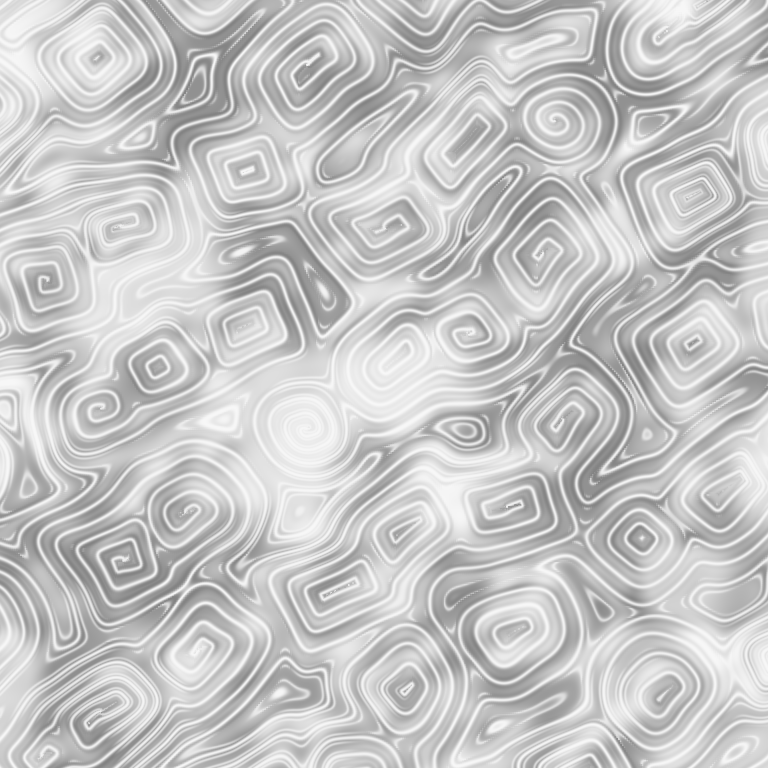
Write a Shadertoy shader that draws this pattern.

```glsl
// Pale contour lines coiling around rows of rounded boxes on soft grey.
// A smooth minimum of box distances gives the height; adding whole turns of
// angle around each centre opens its closed rings into spirals.

#define SPACING 0.0188      // distance between contour lines
#define LINE_WIDTH 0.0024   // soft half width of a line
#define FLOW_ANGLE 0.56     // direction of the rows
#define CELL vec2(0.148, 0.186)
#define JITTER vec2(0.62, 0.45)
#define BLEND 110.0         // sharpness of the smooth minimum
#define WARP 0.025          // bending of the contours
#define DARK 0.57
#define LIGHT 0.97
#define LINE_TONE 0.97
#define RIM 0.06            // darkening along both sides of a line

const float TAU = 6.2831853;

float hash(vec2 p) {
    vec3 v = fract(vec3(p.xyx) * 0.1031);
    v += dot(v, v.yzx + 33.33);
    return fract((v.x + v.y) * v.z);
}

float noise(vec2 p) {
    vec2 i = floor(p), f = fract(p);
    f = f * f * (3.0 - 2.0 * f);
    float low = mix(hash(i), hash(i + vec2(1, 0)), f.x);
    float high = mix(hash(i + vec2(0, 1)), hash(i + vec2(1, 1)), f.x);
    return mix(low, high, f.y);
}

mat2 rotation(float a) {
    float c = cos(a), s = sin(a);
    return mat2(c, -s, s, c);
}

// Distance from a short core, with the rings shaped between circle and box
float roundedBox(vec2 p, float core, float power) {
    p = abs(p);
    p.x = max(p.x - core, 0.0);
    p = pow(p + 1e-4, vec2(power));
    return pow(p.x + p.y, 1.0 / power);
}

// Returns the height and the summed spiral turns
vec2 terrain(vec2 q) {
    float weight = 0.0, turns = 0.0;
    for (int j = -5; j <= 5; j++) {
        for (int i = -7; i <= 6; i++) {
            vec2 id = vec2(i, j);
            vec2 rnd = vec2(hash(id + 17.3), hash(id + 61.7));
            vec2 centre = id + JITTER * (rnd - 0.5);
            centre.x += 0.5 * mod(id.y, 2.0);
            vec2 d = rotation(0.6 * (rnd.y - 0.5)) * (q - centre * CELL);

            float core = 0.022 * hash(id + 93.1);
            float power = mix(2.2, 6.0, hash(id + 29.9));
            float size = 0.025 * (hash(id + 47.2) - 0.5);
            weight += exp(-BLEND * (roundedBox(d, core, power) - size));

            float spin = floor(3.0 * hash(id + 75.4)) - 1.0;
            turns += spin * atan(d.y, d.x + 1e-6) / TAU;
        }
    }
    return vec2(-log(weight) / BLEND, turns);
}

void mainImage(out vec4 fragColor, in vec2 fragCoord) {
    vec2 p = fragCoord / iResolution.y;
    vec2 q = rotation(FLOW_ANGLE) * (p - 0.5);

    // Bend the plane, then turn height into a line phase
    vec2 bend = vec2(noise(p * 8.0 + 3.1), noise(p * 8.0 + 41.6)) - 0.5;
    bend += 0.28 * (vec2(noise(p * 21.0 + 9.2), noise(p * 21.0 + 71.5)) - 0.5);
    vec2 field = terrain(q + WARP * bend);
    float height = field.x + 0.012 * noise(p * 10.0 + 24.0);
    float phase = height / SPACING + field.y;

    // Slope measured on the circle, so that whole turns leave no seam
    vec2 wheel = vec2(cos(TAU * phase), sin(TAU * phase));
    float rawSlope = length(vec2(length(dFdx(wheel)), length(dFdy(wheel))));
    rawSlope *= iResolution.y / TAU;
    float slope = max(rawSlope, 0.45 / SPACING);

    // Main lines, and finer lines between them in places and on flat ground
    float width = max(LINE_WIDTH, 0.7 / iResolution.y);
    float dist = abs(fract(phase) - 0.5) / slope / width;
    float fineDist = abs(fract(2.0 * phase) - 0.5) / (2.0 * slope) / width;
    float line = exp(-dist * dist) * mix(0.82, 1.0, noise(p * 13.0 + 5.0));
    float flatness = 1.0 - smoothstep(0.45, 0.75, rawSlope * SPACING);
    float fineMask = smoothstep(0.55, 0.8, noise(p * 10.0 + 55.0));
    fineMask = max(fineMask, flatness);
    float fine = 0.7 * fineMask * exp(-1.5 * fineDist * fineDist);

    // Cloudy tone along the rows plus streaks that follow the contours
    float cloud = noise(q * vec2(7.0, 12.0) + 12.0);
    float streak = noise(vec2(height / SPACING * 1.6, q.x * 14.0) + 31.0);
    float mottling = noise(q * vec2(22.0, 34.0) + 83.0);
    float tone = 0.37 * cloud + 0.36 * streak + 0.27 * mottling;
    float grey = mix(DARK, LIGHT, smoothstep(0.2, 0.83, tone));

    // Pale haze veils some patches
    float haze = smoothstep(0.62, 0.88, noise(p * 8.0 + 67.0));
    grey = mix(grey, 0.92, 0.7 * haze);

    // Dark rims set the lines off from the ground
    grey -= RIM * (1.0 - 0.6 * haze) * exp(-0.6 * (dist - 2.2) * (dist - 2.2));

    float ink = max(line, fine);
    fragColor = vec4(vec3(mix(grey, LINE_TONE, ink)), 1.0);
}
```
